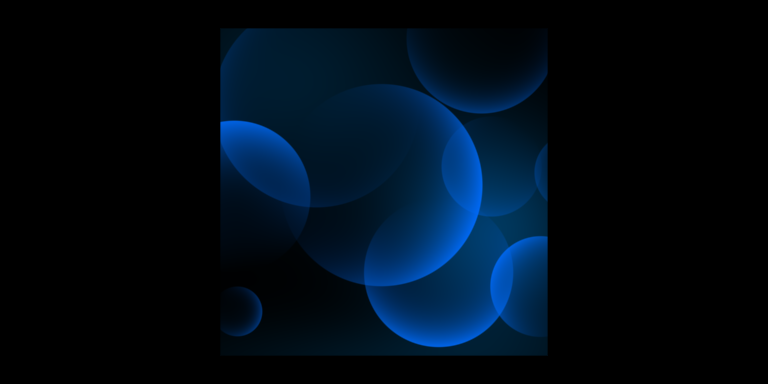
Reproduce this background procedurally as a Shadertoy shader.

```glsl
// Glowing blue translucent bubbles in a dark square panel on black.

const float PANEL_SIZE = 0.852;             // in canvas heights
const vec3 BUBBLE_BLUE = vec3(0.0, 0.41, 0.96);
const vec3 DEEP_TEAL = vec3(0.0, 0.105, 0.17);
const vec3 OCEAN_BLUE = vec3(0.0, 0.22, 0.37);
const int BUBBLE_COUNT = 9;

// Center x, center y, radius, strength (panel units)
const vec4 BUBBLES[BUBBLE_COUNT] = vec4[](
    vec4(0.294, 0.768, 0.315, 0.30),
    vec4(0.798, 0.969, 0.229, 0.45),
    vec4(1.080, 0.560, 0.120, 0.28),
    vec4(0.829, 0.578, 0.153, 0.38),
    vec4(0.667, 0.254, 0.228, 0.95),
    vec4(0.492, 0.521, 0.309, 1.00),
    vec4(0.043, 0.486, 0.232, 0.92),
    vec4(0.979, 0.211, 0.154, 0.95),
    vec4(0.052, 0.135, 0.076, 0.50));

// Light angle, directional falloff, rim sharpness, interior fill
const vec4 SHADING[BUBBLE_COUNT] = vec4[](
    vec4( 3.60, 1.5, 5.0, 0.15),
    vec4(-1.57, 2.0, 4.0, 0.02),
    vec4( 3.14, 1.5, 3.0, 0.30),
    vec4( 4.00, 1.2, 3.0, 0.25),
    vec4(-1.50, 1.3, 3.0, 0.22),
    vec4(-0.32, 1.6, 3.2, 0.07),
    vec4( 1.75, 1.4, 2.0, 0.22),
    vec4( 2.60, 1.5, 3.0, 0.30),
    vec4(-0.30, 1.3, 3.0, 0.15));

// Soft round glow, 1 at its center
float glow(vec2 p, vec2 center, vec2 spread) {
    vec2 d = (p - center) / spread;
    return exp(-dot(d, d));
}

// Opacity of a bubble lit along one side of its rim
float bubbleLight(vec2 p, vec4 bubble, vec4 shade, float pixel) {
    vec2 local = (p - bubble.xy) / bubble.z;
    float dist = length(local);
    float inside = smoothstep(pixel, -pixel, (dist - 1.0) * bubble.z);
    vec2 lightDir = vec2(cos(shade.x), sin(shade.x));
    float facing = clamp(0.5 + 0.5 * dot(local, lightDir), 0.0, 1.0);
    float rim = pow(min(dist, 1.0), shade.z);
    return bubble.w * inside * pow(facing, shade.y) * mix(shade.w, 1.0, rim);
}

// Antialiased coverage of the unit square
float panelMask(vec2 p, float pixel) {
    vec2 edge = abs(p - 0.5) - 0.5;
    return smoothstep(0.5 * pixel, -0.5 * pixel, max(edge.x, edge.y));
}

// Ambient light behind the bubbles
vec3 backdrop(vec2 p) {
    vec3 color = DEEP_TEAL * glow(p, vec2(0.22, 0.85), vec2(0.42, 0.34));
    color += OCEAN_BLUE * glow(p, vec2(0.82, 0.38), vec2(0.30, 0.31));
    color += DEEP_TEAL * 0.8 * glow(p, vec2(0.55, -0.03), vec2(0.65, 0.14));
    return color;
}

void mainImage(out vec4 fragColor, in vec2 fragCoord) {
    // Panel coordinates run from 0 to 1 across the centered square
    float scale = iResolution.y * PANEL_SIZE;
    vec2 p = (fragCoord - 0.5 * iResolution.xy) / scale + 0.5;
    float pixel = 1.0 / scale;

    // Layer the bubbles from back to front
    vec3 color = backdrop(p);
    for (int i = 0; i < BUBBLE_COUNT; i++) {
        float light = bubbleLight(p, BUBBLES[i], SHADING[i], pixel);
        color = mix(color, BUBBLE_BLUE, light);
    }

    fragColor = vec4(color * panelMask(p, pixel), 1.0);
}
```
